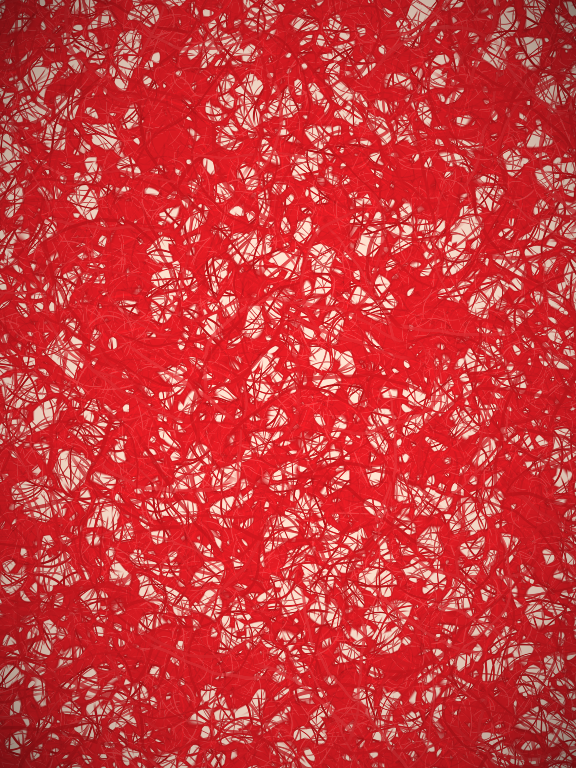
Write a WebGL 1 fragment shader that draws this texture.

```glsl
precision highp float;
// Backlit sheet of matted red fibres with ragged openings onto cream paper.
uniform vec2 u_resolution;

const vec3 CREAM = vec3(0.98, 0.87, 0.80);
const vec3 RED = vec3(0.87, 0.105, 0.135);
const vec3 DEEP = vec3(0.60, 0.04, 0.055);
const vec3 ROSE = vec3(0.90, 0.34, 0.34);

vec3 hash3(vec2 cell, float seed) {
  vec3 h = fract(vec3(cell.xyx + seed * 7.13) * vec3(0.1031, 0.1030, 0.0973));
  h += dot(h, h.yxz + 33.33);
  return fract((h.xxy + h.yzz) * h.zyx);
}

// Layered sines that bend the grid out of regularity.
vec2 warp(vec2 p) {
  vec2 w = sin(p.yx * 17.0 + vec2(0.4, 2.1)) * 0.012;
  w += sin((p.yx + w) * 43.0 + p.xy * 21.0) * 0.006;
  return p + w + sin((p.yx - p.xy * 0.6) * 97.0) * 0.0022;
}

// Cellular noise: x = nearest distance, y = gap to second nearest, z = cell random.
vec3 cellular(vec2 p, float seed) {
  vec2 base = floor(p);
  float first = 8.0;
  float second = 8.0;
  float id = 0.0;
  for (int j = -1; j <= 1; j++) {
    for (int i = -1; i <= 1; i++) {
      vec2 cell = base + vec2(float(i), float(j));
      vec3 h = hash3(cell, seed);
      float d = length(cell + h.xy - p);
      if (d < first) {
        second = first;
        first = d;
        id = h.z;
      } else {
        second = min(second, d);
      }
    }
  }
  return vec3(first, second - first, id);
}

// Curved strands scattered in all directions: x = coverage, y = tone of the top one.
vec2 strands(vec2 p, float scale, float halfWidth, float bend, float seed) {
  vec2 q = p * scale;
  vec2 base = floor(q);
  float soft = 0.55 / u_resolution.x;
  vec2 result = vec2(0.0, 0.5);
  for (int j = -1; j <= 1; j++) {
    for (int i = -1; i <= 1; i++) {
      vec2 cell = base + vec2(float(i), float(j));
      for (int k = 0; k < 4; k++) {
        vec3 place = hash3(cell, seed + float(k) * 3.7);
        vec3 look = hash3(cell, seed + float(k) * 3.7 + 21.3);
        float angle = place.z * 6.2832;
        vec2 axis = vec2(cos(angle), sin(angle));
        vec2 d = q - cell - place.xy;
        float along = dot(d, axis);
        float curve = bend * (look.x - 0.5);
        float across = dot(d, vec2(-axis.y, axis.x)) - curve * along * along;
        across /= sqrt(1.0 + 4.0 * curve * curve * along * along);
        float reach = 1.0 - smoothstep(0.65, 0.95, abs(along));
        float radius = halfWidth * (0.6 + 0.8 * look.y);
        float dist = abs(across) / scale;
        float cover = reach * (1.0 - smoothstep(radius - soft, radius + soft, dist));
        result.y = mix(result.y, look.z, cover);
        result.x = max(result.x, cover);
      }
    }
  }
  return result;
}

// Positive inside openings; loose areas have larger and more frequent ones.
float openings(vec2 p) {
  vec2 w = warp(p);
  float density = cellular(w * 9.5, 5.0).x;
  density += 0.10 * sin(p.x * 11.0 + 2.0 * sin(p.y * 7.0)) * sin(p.y * 9.0 + 1.3);
  vec3 large = cellular(w * 19.0, 11.0);
  vec3 small = cellular(w * 38.0, 17.0);
  float limit = 0.15 + 0.64 * density;
  float largeGap = large.y - limit - 0.30 * (large.z - 0.5);
  float smallGap = small.y - limit - 0.06 - 0.30 * (small.z - 0.5);
  return max(largeGap * 1.5, smallGap);
}

// Even light in the middle, falling off towards the corners.
float vignette(vec2 uv) {
  vec2 c = uv - 0.5;
  float d = dot(c, c);
  return 1.04 - 0.35 * d - 1.3 * d * d;
}

void main() {
  vec2 p = gl_FragCoord.xy / u_resolution.x;
  vec2 bent = p + (warp(p) - p) * 0.5;
  float gap = openings(p);
  vec2 bundle = strands(bent, 7.0, 0.0024, 1.4, 2.0);
  vec2 thread = strands(bent, 14.0, 0.0014, 1.6, 41.0);
  vec2 hair = strands(p, 25.0, 0.0010, 1.2, 73.0);
  vec2 fuzz = strands(p, 44.0, 0.0008, 1.2, 97.0);

  // Felted mat, shaded by its own fibres and darker around each opening.
  float rim = smoothstep(-0.22, 0.0, gap);
  vec3 mat = mix(RED, DEEP, 0.35 * rim);
  mat *= 0.77 + 0.16 * thread.y + 0.16 * hair.y + 0.16 * fuzz.y;
  float sheen = max(hair.x * smoothstep(0.5, 0.9, hair.y), fuzz.x * smoothstep(0.5, 0.9, fuzz.y));
  mat = mix(mat, ROSE, 0.60 * sheen * (1.0 - 0.4 * rim));

  // Paper seen through the openings, crossed by thin backlit strands.
  vec3 backlit = mix(DEEP, RED, 0.25 + 0.6 * thread.y);
  vec3 paper = mix(CREAM, mix(DEEP, RED, 0.5), 0.75 * hair.x);
  paper = mix(paper, backlit, thread.x);
  vec3 color = mix(mat, paper, smoothstep(-0.08, 0.12, gap));

  // Thicker bundles lie over everything.
  vec3 bundleColor = mix(mix(DEEP, RED, 0.55 + 0.45 * bundle.y), ROSE, 0.4 * smoothstep(0.6, 1.0, bundle.y));
  color = mix(color, bundleColor, 0.75 * bundle.x);

  gl_FragColor = vec4(color * vignette(gl_FragCoord.xy / u_resolution), 1.0);
}
```
